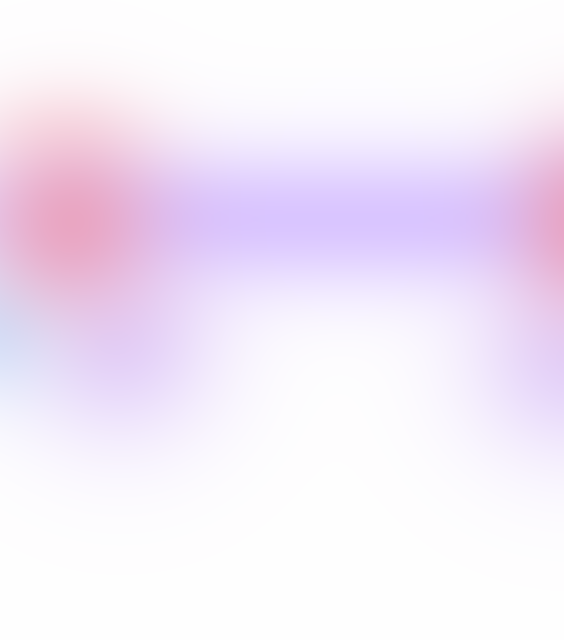
Reproduce this background procedurally as a Shadertoy shader.

```glsl
// Soft pastel glows: a violet band between two rose blobs, fading into white.

// Colours
const vec3 PAPER    = vec3(0.996, 0.995, 0.998);
const vec3 VIOLET   = vec3(0.852, 0.772, 1.000);
const vec3 LAVENDER = vec3(0.880, 0.805, 0.980);
const vec3 SKY      = vec3(0.790, 0.870, 0.980);
const vec3 PEACH    = vec3(0.990, 0.840, 0.830);
const vec3 ROSE     = vec3(0.920, 0.620, 0.720);

// Band: height of its axis, softness, and strength at the left border
const float BAND_Y      = 0.658;
const float BAND_SPREAD = 0.080;
const float BAND_LEFT   = 0.65;

// Glows: centre xy and spread zw, as fractions of the canvas
const vec4 LAVENDER_LEFT  = vec4(0.215, 0.465, 0.126, 0.112);
const vec4 LAVENDER_RIGHT = vec4(1.020, 0.439, 0.135, 0.112);
const vec4 SKY_LEFT       = vec4(-0.010, 0.491, 0.085, 0.078);
const vec4 PEACH_LEFT     = vec4(0.105, 0.800, 0.115, 0.050);
const vec4 ROSE_LEFT      = vec4(0.126, 0.654, 0.111, 0.102);
const vec4 ROSE_RIGHT     = vec4(1.036, 0.654, 0.092, 0.102);

const float LAVENDER_ALPHA = 0.90;
const float SKY_ALPHA      = 0.80;
const float PEACH_ALPHA    = 0.35;
const float ROSE_ALPHA     = 0.85;

// Gaussian falloff, 1 at the centre of the glow
float glow(vec2 uv, vec4 shape) {
    vec2 d = (uv - shape.xy) / shape.zw;
    return exp(-0.5 * dot(d, d));
}

void mainImage(out vec4 fragColor, in vec2 fragCoord) {
    vec2 uv = fragCoord / iResolution.xy;
    vec3 color = PAPER;

    // Lavender haze hanging below the band
    color = mix(color, LAVENDER, LAVENDER_ALPHA * glow(uv, LAVENDER_LEFT));
    color = mix(color, LAVENDER, LAVENDER_ALPHA * glow(uv, LAVENDER_RIGHT));

    // Horizontal violet band, weaker toward the left
    float bandOffset = (uv.y - BAND_Y) / BAND_SPREAD;
    float band = exp(-0.5 * bandOffset * bandOffset);
    color = mix(color, VIOLET, band * mix(BAND_LEFT, 1.0, smoothstep(0.0, 0.35, uv.x)));

    // Cool and warm accents, then the rose blobs on top
    color = mix(color, SKY, SKY_ALPHA * glow(uv, SKY_LEFT));
    color = mix(color, PEACH, PEACH_ALPHA * glow(uv, PEACH_LEFT));
    color = mix(color, ROSE, ROSE_ALPHA * glow(uv, ROSE_LEFT));
    color = mix(color, ROSE, ROSE_ALPHA * glow(uv, ROSE_RIGHT));

    fragColor = vec4(color, 1.0);
}
```
